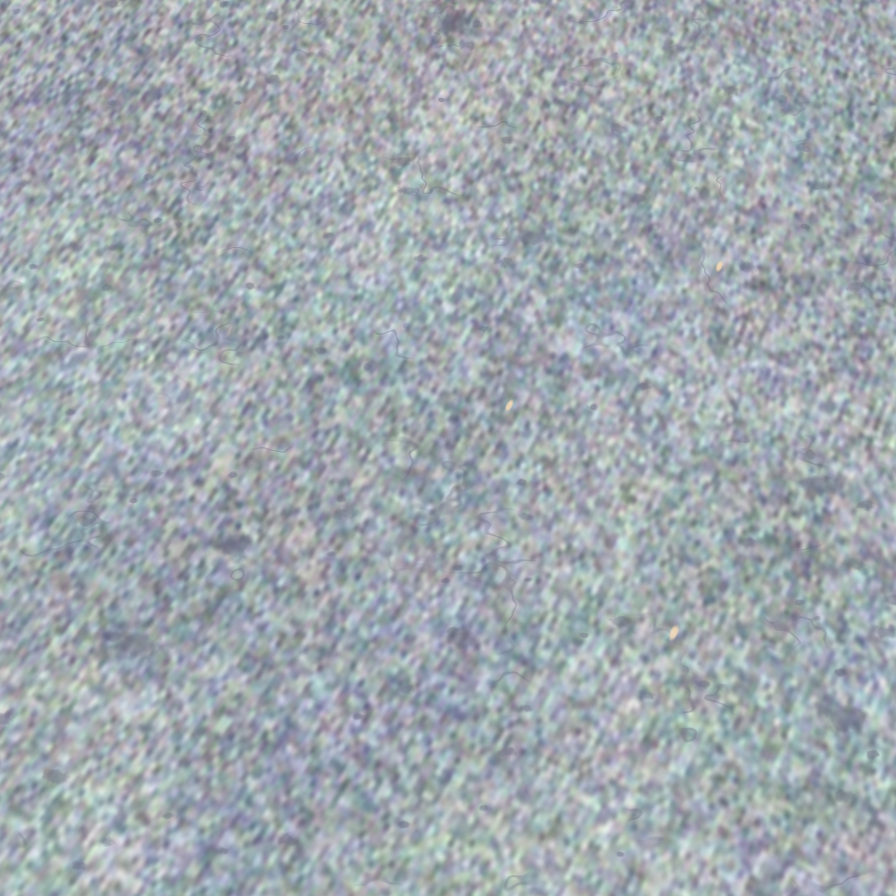
Write a Shadertoy shader that draws this texture.

```glsl
const vec3 DARK_STONE = vec3(0.50, 0.53, 0.575);
const vec3 PALE_STONE = vec3(0.75, 0.795, 0.80);
const vec3 STAIN_TINT = vec3(0.41, 0.42, 0.50);
const vec3 FLECK_TINT = vec3(0.97, 0.86, 0.72);
const vec3 GREEN_PURPLE = vec3(0.6, -0.6, 0.5);
const vec3 WARM_COOL = vec3(0.6, 0.0, -0.9);

const float MEAN_TONE = 0.53;       // 0 = dark stone, 1 = pale stone
const float GRAIN_CONTRAST = 0.92;
const float PATCH_CONTRAST = 0.42;
const float CHROMA = 0.10;
const float FAR_SCALE = 0.68;       // grain size at the top, relative to the bottom
const float GRAIN_ANGLE = 0.52;     // lean of the grains from vertical
const vec2 FINE_GRAIN = vec2(150.0, 92.0);
const vec2 CROSS_GRAIN = vec2(128.0, 112.0);
const vec2 COARSE_GRAIN = vec2(58.0, 44.0);

// Integer hash, two values in 0..1
vec2 hash2(vec2 cell, uint seed) {
    uvec2 v = uvec2(ivec2(cell)) * 1664525u + 1013904223u + seed * 747796405u;
    v.x += v.y * 1664525u;
    v.y += v.x * 1664525u;
    v ^= v >> 16u;
    v.x += v.y * 1664525u;
    v.y += v.x * 1664525u;
    v ^= v >> 16u;
    return vec2(v >> 8u) / 16777216.0;
}

// Value noise centred on zero, -0.5..0.5
float noise(vec2 p, uint seed) {
    vec2 cell = floor(p);
    vec2 f = fract(p);
    f = f * f * (3.0 - 2.0 * f);
    float low = mix(hash2(cell, seed).x, hash2(cell + vec2(1, 0), seed).x, f.x);
    float high = mix(hash2(cell + vec2(0, 1), seed).x, hash2(cell + vec2(1, 1), seed).x, f.x);
    return mix(low, high, f.y) - 0.5;
}

float fbm(vec2 p, uint seed) {
    float sum = 0.0;
    float amplitude = 0.6;
    for (uint i = 0u; i < 4u; i++) {
        sum += amplitude * noise(p, seed + i);
        p = mat2(1.6, 1.2, -1.2, 1.6) * p;
        amplitude *= 0.55;
    }
    return sum;
}

mat2 rotation(float angle) {
    float c = cos(angle), s = sin(angle);
    return mat2(c, -s, s, c);
}

// Soft blobs, at most one per cell; radii are in cell units
float scatter(vec2 p, float cells, float chance, vec2 radii, vec2 stretch, float rough, uint seed) {
    p *= cells;
    float mask = 0.0;
    for (int y = -1; y <= 1; y++) {
        for (int x = -1; x <= 1; x++) {
            vec2 cell = floor(p) + vec2(x, y);
            vec2 pick = hash2(cell, seed);
            vec2 offset = (p - cell - hash2(cell, seed + 1u)) / stretch;
            float radius = mix(radii.x, radii.y, pick.y * pick.y);
            float edge = length(offset) / radius + rough * fbm(p * 9.0, seed + 2u);
            mask = max(mask, step(pick.x, chance) * (1.0 - smoothstep(0.45, 1.25, edge)));
        }
    }
    return mask;
}

// Short broken hairlines along the zero level of a noise field
float cracks(vec2 p) {
    float level = abs(fbm(p * vec2(9.0, 14.0), 70u));
    float line = 1.0 - smoothstep(0.004, 0.028, level);
    return line * smoothstep(0.12, 0.30, noise(p * 13.0, 80u));
}

void mainImage(out vec4 fragColor, in vec2 fragCoord) {
    vec2 uv = fragCoord / iResolution.y;

    // Ground receding gently towards the top
    float nearness = mix(1.0, FAR_SCALE, uv.y);
    vec2 ground = vec2((uv.x - 0.5) / nearness, -log(nearness) / (1.0 - FAR_SCALE));
    vec2 leaning = rotation(-GRAIN_ANGLE) * ground;
    vec2 crossed = rotation(0.35) * ground;

    // Stone grain and broad wear
    float grain = noise(leaning * FINE_GRAIN, 1u)
                + 0.7 * noise(crossed * CROSS_GRAIN, 2u)
                + 0.45 * noise(leaning * COARSE_GRAIN, 3u);
    float wear = fbm(ground * 5.0, 10u) + 0.5 * fbm(ground * 22.0, 20u);
    float tone = MEAN_TONE + GRAIN_CONTRAST * grain + PATCH_CONTRAST * wear;
    vec3 color = mix(DARK_STONE, PALE_STONE, tone);

    // Colour speckle, with a slightly warmer far end
    float purple = noise(leaning * FINE_GRAIN * 0.8, 30u) + 0.5 * fbm(ground * 6.0, 31u);
    float warm = noise(crossed * CROSS_GRAIN * 0.7, 40u) + 0.5 * fbm(ground * 4.0, 41u);
    color += CHROMA * (GREEN_PURPLE * purple + WARM_COOL * warm);
    color += vec3(0.012, 0.0, -0.006) * smoothstep(0.6, 1.0, uv.y);

    // Dark pits, stains and hairlines
    float pits = scatter(ground, 15.0, 0.30, vec2(0.07, 0.17), vec2(1.3, 0.8), 0.9, 50u);
    float stains = scatter(ground, 5.0, 0.22, vec2(0.06, 0.15), vec2(1.4, 0.8), 1.3, 55u);
    float dark = max(max(0.5 * pits, 0.55 * stains), 0.32 * cracks(ground));
    color = mix(color, STAIN_TINT, dark);

    // Rare bright chips
    float chips = scatter(leaning, 7.0, 0.07, vec2(0.035, 0.05), vec2(0.8, 1.7), 0.2, 60u);
    color = mix(color, FLECK_TINT, 0.85 * chips);

    fragColor = vec4(clamp(color, 0.0, 1.0), 1.0);
}
```
